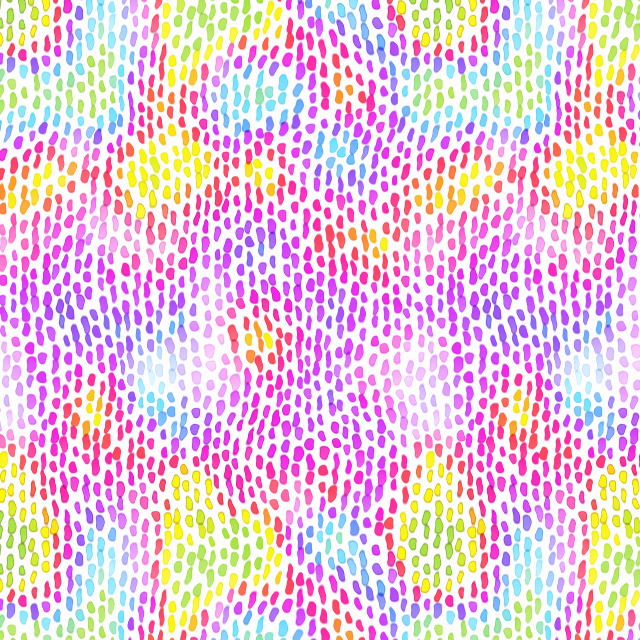
Write a WebGL 1 fragment shader that draws this pattern.

```glsl
precision highp float;
// Watercolour dabs in staggered columns, with drifting rainbow colour zones on a white ground.
uniform vec2 u_resolution;

const vec2 TILE = vec2(0.667, 0.853);      // size of one repeat
const vec2 DABS = vec2(38.0, 31.0);        // columns and rows per repeat
const vec2 HALF_SIZE = vec2(0.0055, 0.0113);
const vec2 JITTER = vec2(0.30, 0.30);      // in cells
const vec2 BEND = vec2(0.026, 0.017);      // how far columns and rows wander
const float TILT = 0.35;                   // lean shared with the neighbours
const float OWN_TILT = 0.30;
const float ROUNDNESS = 2.5;               // 2 is an ellipse, more is boxier
const float RIM_WIDTH = 0.0018;
const float RAINBOW_BAND = 0.95;           // height where the colours vary most
const vec2 SPREAD = vec2(2.0, 4.6);        // calm and lively colour variation

const vec3 PAPER   = vec3(0.992, 0.992, 0.996);
const vec3 LIME    = vec3(0.66, 0.90, 0.24);
const vec3 CYAN    = vec3(0.36, 0.88, 1.00);
const vec3 SKY     = vec3(0.36, 0.68, 0.99);
const vec3 VIOLET  = vec3(0.60, 0.34, 0.98);
const vec3 PURPLE  = vec3(0.85, 0.24, 1.00);
const vec3 MAGENTA = vec3(0.96, 0.14, 0.90);
const vec3 PINK    = vec3(1.00, 0.16, 0.66);
const vec3 RED     = vec3(1.00, 0.27, 0.38);
const vec3 ORANGE  = vec3(1.00, 0.62, 0.14);
const vec3 YELLOW  = vec3(0.99, 0.97, 0.05);
const vec3 RIM_INK = vec3(0.55, 0.25, 0.66);

vec3 hash3(vec2 p) {
  vec3 q = fract(vec3(p.xyx) * vec3(0.1031, 0.1030, 0.0973));
  q += dot(q, q.yzx + 33.33);
  return fract((q.xxy + q.yzz) * q.zyx);
}

// Smooth noise in three channels that repeats once per tile.
vec3 tileNoise(vec2 tilePos, vec2 grid, float seed) {
  vec2 p = tilePos * grid;
  vec2 i = floor(p);
  vec2 f = p - i;
  f = f * f * (3.0 - 2.0 * f);
  vec2 a = mod(i, grid) + seed;
  vec2 b = mod(i + 1.0, grid) + seed;
  return mix(mix(hash3(a), hash3(vec2(b.x, a.y)), f.x),
             mix(hash3(vec2(a.x, b.y)), hash3(b), f.x), f.y);
}

// Colour ramp: magenta in the middle, cool below zero, warm above.
vec3 rainbow(float s) {
  vec3 c = mix(LIME, CYAN, smoothstep(-1.30, -1.00, s));
  c = mix(c, SKY, smoothstep(-0.75, -0.55, s));
  c = mix(c, VIOLET, smoothstep(-0.52, -0.36, s));
  c = mix(c, PURPLE, smoothstep(-0.34, -0.14, s));
  c = mix(c, MAGENTA, smoothstep(-0.05, 0.14, s));
  c = mix(c, PINK, smoothstep(0.14, 0.32, s));
  c = mix(c, RED, smoothstep(0.36, 0.52, s));
  c = mix(c, ORANGE, smoothstep(0.58, 0.68, s));
  c = mix(c, YELLOW, smoothstep(0.66, 0.76, s));
  return mix(c, LIME, smoothstep(1.05, 1.30, s));
}

// Position on the ramp for a place in the tile.
float colourZone(vec2 tilePos) {
  float n = 0.68 * tileNoise(tilePos, vec2(5.0, 7.0), 11.0).x
          + 0.32 * tileNoise(tilePos, vec2(9.0, 11.0), 47.0).y;
  float lively = 0.5 + 0.5 * cos(6.2832 * (tilePos.y - RAINBOW_BAND / TILE.y));
  return (n - 0.5) * mix(SPREAD.x, SPREAD.y, lively) - 0.04;
}

// Signed distance, roughly, to a tapered, slightly wavy dab.
float dabDistance(vec2 p, vec2 halfSize, vec3 rnd) {
  p.x += 0.0007 * sin(p.y * 330.0 + 6.2832 * rnd.x);
  p.x /= 1.0 + 0.60 * (rnd.y - 0.5) * clamp(p.y / halfSize.y, -1.0, 1.0);
  vec2 k = pow(abs(p) / halfSize, vec2(ROUNDNESS));
  return (pow(k.x + k.y, 1.0 / ROUNDNESS) - 1.0) * halfSize.x;
}

void main() {
  float side = min(u_resolution.x, u_resolution.y);
  vec2 uv = gl_FragCoord.xy / side;
  float soft = 0.5 / side + 0.0002;

  vec2 bend = tileNoise(uv / TILE, vec2(5.0, 6.0), 83.0).xy - 0.5;
  vec2 g = (uv + BEND * bend) / TILE * DABS;
  vec2 cellSize = TILE / DABS;
  vec3 colour = PAPER;

  for (int x = -1; x <= 1; x++) {
    float column = floor(g.x) + float(x);
    float stagger = 0.5 * mod(column, 2.0);
    for (int y = -1; y <= 1; y++) {
      vec2 cell = vec2(column, floor(g.y - stagger) + float(y));
      vec2 id = mod(cell, DABS);
      vec3 rnd = hash3(id + 131.0);
      vec3 shape = hash3(id + 271.0);
      vec2 centre = cell + 0.5 + vec2(0.0, stagger) + JITTER * (rnd.xy - 0.5);
      vec2 tilePos = centre / DABS;
      vec3 mood = tileNoise(tilePos, vec2(6.0, 8.0), 151.0);

      // Shape: lean with the neighbours, plus a little of its own.
      float angle = TILT * (mood.x - 0.5) + OWN_TILT * (shape.z - 0.5);
      float c = cos(angle), s = sin(angle);
      vec2 p = mat2(c, -s, s, c) * ((g - centre) * cellSize);
      vec2 halfSize = HALF_SIZE * (0.72 + 0.50 * vec2(rnd.z, shape.x));
      float d = dabDistance(p, halfSize, shape);

      // Paint: uneven wash, paler cool zones and a darker dried rim.
      float zone = colourZone(tilePos) + 0.18 * (rnd.z - 0.5);
      float pale = smoothstep(0.52, 0.85, mood.y) * 0.60 + 0.20 * shape.y * shape.y;
      pale *= 1.0 - 0.7 * smoothstep(0.15, 0.55, zone);
      pale += 0.15 * smoothstep(-0.35, -0.70, zone);
      float wash = 0.14 * (shape.x - 0.3) * p.y / halfSize.y;
      float rim = smoothstep(-RIM_WIDTH, -0.2 * RIM_WIDTH, d);
      float inked = 0.5 * smoothstep(0.55, 0.85, mood.z);
      vec3 paint = rainbow(zone);
      paint = mix(paint, paint * mix(vec3(0.92), RIM_INK, inked), 0.6 * rim);
      float strength = clamp(1.0 - pale + wash + 0.12 * rim, 0.2, 1.0);
      float cover = 1.0 - smoothstep(-soft, soft, d);
      colour *= mix(vec3(1.0), paint, cover * strength);
    }
  }
  gl_FragColor = vec4(colour, 1.0);
}
```
